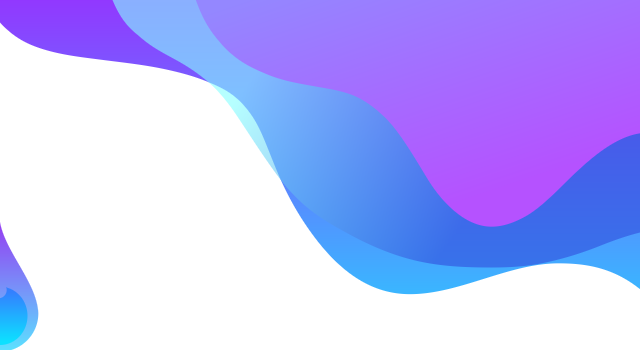
Give the GLSL for this background, as a Shadertoy shader.

```glsl
// Signed distance below a smooth curve through knots of (x, y, slope)
float belowCurve(vec2 p, vec3 knots[12]) {
    vec3 a = knots[0], b = knots[1];
    for (int i = 1; i < 11; i++) {
        if (p.x > knots[i].x) {
            a = knots[i];
            b = knots[i + 1];
        }
    }
    float span = b.x - a.x;
    float t = (p.x - a.x) / span;
    // Cubic Hermite in power form, straight before the first knot
    float c1 = a.z * span;
    float c2 = 3.0 * (b.y - a.y) - (2.0 * a.z + b.z) * span;
    float c3 = 2.0 * (a.y - b.y) + (a.z + b.z) * span;
    if (t < 0.0) {
        c2 = 0.0;
        c3 = 0.0;
    }
    float y = a.y + t * (c1 + t * (c2 + t * c3));
    float slope = (c1 + t * (2.0 * c2 + 3.0 * t * c3)) / span;
    return (p.y - y) / sqrt(1.0 + slope * slope);
}

// Teardrop leaning on the left border
float dropDistance(vec2 p) {
    if (p.y > 3.76) return length(p - vec2(0.0, 3.76)) - 0.46;
    return 0.85 * (p.x + 0.01 - 0.47 * smoothstep(2.56, 3.78, p.y));
}

// Inner drop with a round notch at its upper left
float innerDropDistance(vec2 p) {
    float body = (length((p - vec2(0.0, 3.79)) / vec2(0.33, 0.35)) - 1.0) * 0.34;
    return max(body, 0.1 - length(p - vec2(-0.02, 3.48)));
}

float cover(float d) {
    return clamp(0.5 - d * iResolution.y / 4.2, 0.0, 1.0);
}

void mainImage(out vec4 fragColor, in vec2 fragCoord) {
    // Canvas of 7.68 by 4.2 units, y pointing down
    vec2 p = fragCoord / iResolution.xy;
    p = vec2(p.x, 1.0 - p.y) * vec2(7.68, 4.2);

    vec3 backWave[12] = vec3[12](
        vec3(0.0, 0.27, 1.1), vec3(0.5, 0.585, 0.32), vec3(1.2, 0.715, 0.13),
        vec3(2.0, 0.835, 0.22), vec3(2.5, 0.985, 0.42), vec3(3.03, 1.4, 1.5),
        vec3(3.16, 1.65, 2.35), vec3(3.37, 2.16, 2.2), vec3(3.74, 2.8, 1.38),
        vec3(4.92, 3.53, 0.0), vec3(6.7, 3.16, 0.0), vec3(7.68, 3.47, 0.8));
    vec3 glassWave[12] = vec3[12](
        vec3(1.35, 0.0, 2.4), vec3(1.7, 0.46, 0.85), vec3(2.2, 0.77, 0.6),
        vec3(2.5, 0.985, 0.85), vec3(2.85, 1.4, 1.5), vec3(3.37, 2.16, 1.3),
        vec3(4.17, 2.8, 0.55), vec3(5.0, 3.13, 0.23), vec3(5.9, 3.21, 0.0),
        vec3(6.5, 3.16, -0.2), vec3(7.2, 2.95, -0.4), vec3(7.68, 2.79, -0.25));
    vec3 frontWave[12] = vec3[12](
        vec3(2.35, 0.0, 2.8), vec3(2.65, 0.52, 1.15), vec3(3.2, 0.89, 0.42),
        vec3(3.8, 1.04, 0.18), vec3(4.2, 1.13, 0.35), vec3(4.61, 1.4, 0.95),
        vec3(5.12, 2.13, 1.65), vec3(5.45, 2.53, 0.85), vec3(5.9, 2.72, 0.0),
        vec3(6.3, 2.6, -0.55), vec3(6.9, 2.08, -0.95), vec3(7.68, 1.6, -0.15));

    vec3 color = vec3(1.0);

    // Violet to azure wave
    vec3 back = mix(vec3(0.57, 0.22, 1.0), vec3(0.23, 0.71, 1.0), min(p.y / 3.5, 1.0));
    color = mix(color, back, cover(belowCurve(p, backWave)));

    // Translucent cyan to blue wave
    float diagonal = clamp(dot(p - vec2(2.9, 1.1), vec2(0.263, 0.19)), 0.0, 1.0);
    vec3 glass = mix(vec3(0.52, 1.0, 1.0), vec3(0.19, 0.3, 0.86), diagonal);
    color = mix(color, glass, 0.6 * cover(belowCurve(p, glassWave)));

    // Lavender to magenta wave
    float blush = clamp(dot(p - vec2(2.6, 0.1), vec2(0.1, 0.3)), 0.0, 1.0);
    vec3 front = mix(vec3(0.58, 0.53, 1.0), vec3(0.71, 0.32, 1.0), blush);
    color = mix(color, front, cover(belowCurve(p, frontWave)));

    // Drops in the lower left corner
    vec3 drop = mix(vec3(0.58, 0.25, 0.95), vec3(0.36, 0.88, 1.0), clamp((p.y - 2.7) / 1.5, 0.0, 1.0));
    color = mix(color, drop, cover(dropDistance(p)));
    vec3 inner = mix(vec3(0.2, 0.5, 1.0), vec3(0.05, 0.88, 1.0), clamp((p.y - 3.5) / 0.6, 0.0, 1.0));
    color = mix(color, inner, cover(innerDropDistance(p)));

    fragColor = vec4(color, 1.0);
}
```
